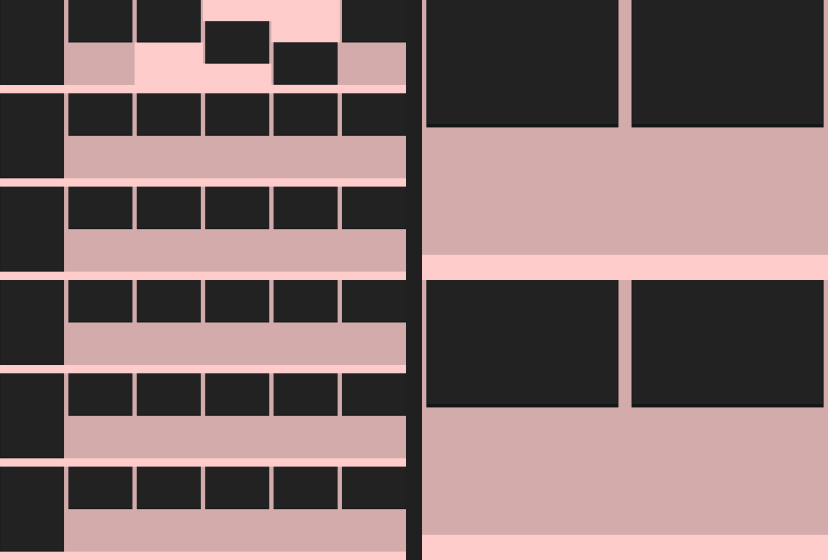
Left: the whole. Right: its middle third, enlarged.
Write a WebGL 2 fragment shader that draws this pattern.

```glsl
#version 300 es
precision highp float;
// Six bands of dark tiles on mauve panels over a pink ground.
// Every band has one tall tile and five half-height ones; in the top band
// three panels shrink to tile height and the tiles step downwards.

uniform vec2 u_resolution;
out vec4 outColor;

// Layout units: the canvas is CANVAS units wide and high, y pointing down.
const vec2  CANVAS      = vec2(558.0, 768.0);
const int   COLUMNS     = 6;
const float BANDS       = 6.0;
const vec2  PITCH       = vec2(94.0, 128.0);
const float TILE_WIDTH  = 88.0;
const float BAND_HEIGHT = 116.5;
const float GUTTER      = 6.0;
const float STEP_DOWN   = 29.0;               // drop per column of the stair
const vec2  STAIR       = vec2(2.0, 4.0);     // first and last stair column
const vec2  RIM         = vec2(0.4, 1.5);     // darker side and bottom edge

const vec3 PINK  = vec3(1.0, 0.8, 0.8);
const vec3 MAUVE = vec3(0.827, 0.671, 0.671);
const vec3 DARK  = vec3(0.133);
const vec3 SHADE = vec3(0.07, 0.085, 0.09);

// Share of a pixel at p covered by the box from lo to hi.
float boxCoverage(vec2 p, vec2 lo, vec2 hi, vec2 pixel) {
    vec2 c = clamp((min(p + 0.5 * pixel, hi) - max(p - 0.5 * pixel, lo)) / pixel, 0.0, 1.0);
    return c.x * c.y;
}

void main() {
    vec2 uv = gl_FragCoord.xy / u_resolution;
    vec2 pixel = CANVAS / u_resolution;
    vec2 p = vec2(uv.x, 1.0 - uv.y) * CANVAS;

    // Split bands at the middle of the pink gap so both edges stay smooth.
    float halfGap = 0.5 * (PITCH.y - BAND_HEIGHT);
    float band = floor((p.y + halfGap) / PITCH.y);
    p.y -= band * PITCH.y;

    float panel = 0.0, tile = 0.0, face = 0.0;
    for (int i = 0; i < COLUMNS; i++) {
        float column = float(i);
        bool stair = band < 0.5 && column >= STAIR.x && column <= STAIR.y;
        float top = stair ? (column - STAIR.x) * STEP_DOWN : 0.0;
        float tileHeight = i == 0 ? BAND_HEIGHT : 0.5 * BAND_HEIGHT;
        float panelHeight = stair ? tileHeight : BAND_HEIGHT;

        // The panel reaches to the middle of the gutter on each side.
        vec2 corner = vec2(column * PITCH.x, top);
        vec2 panelLo = corner - vec2(0.5 * GUTTER, 0.0);
        vec2 tileHi = corner + vec2(TILE_WIDTH, tileHeight);
        panel += boxCoverage(p, panelLo, panelLo + vec2(PITCH.x, panelHeight), pixel);
        tile += boxCoverage(p, corner, tileHi, pixel);
        face += boxCoverage(p, corner + vec2(RIM.x, 0.0), tileHi - RIM, pixel);
    }

    // Ground, panels, tile rims, tile faces; nothing below the last band.
    float inside = 1.0 - step(BANDS, band);
    vec3 tileColor = mix(SHADE, DARK, face / max(tile, 0.001));
    vec3 color = mix(PINK, MAUVE, min(panel, 1.0) * inside);
    color = mix(color, tileColor, min(tile, 1.0) * inside);
    outColor = vec4(color, 1.0);
}
```
